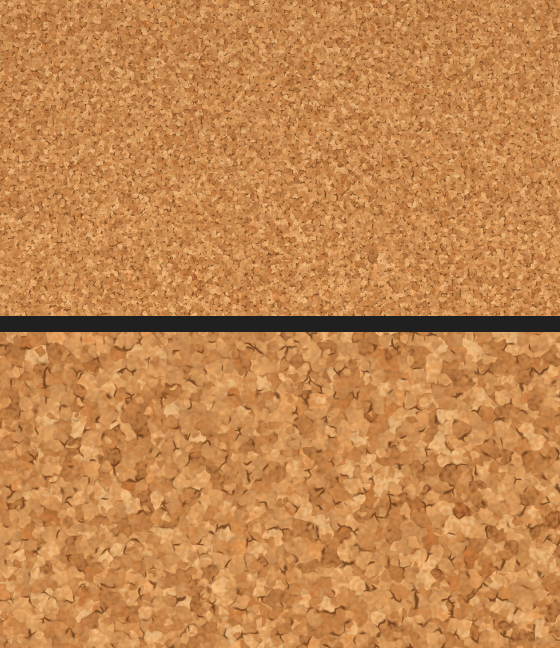
Top, the full canvas; bottom, a detail of the centre.
Write a WebGL 2 fragment shader that draws this texture.

```glsl
#version 300 es
precision highp float;
// Draws a cork board: pressed angular granules and chips with small dark crevices.

uniform vec2 u_resolution;
out vec4 fragColor;

const float GRAINS_PER_HEIGHT = 72.0;
const float CHIP_SCALE = 1.7;
const vec3 CREVICE = vec3(0.40, 0.22, 0.09);

vec3 hash3(vec2 p) {
    vec3 q = fract(p.xyx * vec3(0.1031, 0.1030, 0.0973));
    q += dot(q, q.yxz + 33.33);
    return fract((q.xxy + q.yzz) * q.zyx);
}

float cornerSlope(vec2 cell, vec2 corner, vec2 f) {
    float angle = 6.2832 * hash3(cell + corner + 211.0).x;
    return dot(vec2(cos(angle), sin(angle)), f - corner);
}

// Gradient noise, roughly -0.7 to 0.7
float gradientNoise(vec2 p) {
    vec2 cell = floor(p), f = fract(p);
    vec2 s = f * f * f * (f * (f * 6.0 - 15.0) + 10.0);
    float low = mix(cornerSlope(cell, vec2(0, 0), f), cornerSlope(cell, vec2(1, 0), f), s.x);
    float high = mix(cornerSlope(cell, vec2(0, 1), f), cornerSlope(cell, vec2(1, 1), f), s.x);
    return mix(low, high, s.y);
}

// Ramp from dark bark to pale cork, spaced by how common each tone is
vec3 corkRamp(float t) {
    vec3 c = vec3(0.60, 0.36, 0.18);
    c = mix(c, vec3(0.70, 0.46, 0.25), smoothstep(0.0, 0.14, t));
    c = mix(c, vec3(0.77, 0.50, 0.27), smoothstep(0.14, 0.32, t));
    c = mix(c, vec3(0.79, 0.555, 0.33), smoothstep(0.32, 0.53, t));
    c = mix(c, vec3(0.86, 0.61, 0.365), smoothstep(0.53, 0.77, t));
    return mix(c, vec3(0.91, 0.71, 0.48), smoothstep(0.77, 1.0, t));
}

// Weighted cells: returns offset to the grain centre, edge distance; outputs its id
vec3 nearestGrain(vec2 p, out vec2 id) {
    vec2 base = floor(p), nearest = vec2(0.0), second = vec2(1.0);
    float d1 = 9.0, d2 = 9.0;
    id = base;
    for (int y = -1; y <= 1; y++) {
        for (int x = -1; x <= 1; x++) {
            vec2 cell = base + vec2(x, y);
            vec3 h = hash3(cell);
            vec2 offset = cell + h.xy - p;
            float d = dot(offset, offset) - 0.34 * h.z * h.z;
            if (d < d1) {
                d2 = d1; second = nearest;
                d1 = d; nearest = offset; id = cell;
            } else if (d < d2) {
                d2 = d; second = offset;
            }
        }
    }
    float edge = (d2 - d1) / (2.0 * max(length(second - nearest), 0.1));
    return vec3(nearest, edge);
}

// Brightness of a facet tilted towards a random direction
float facetLight(vec2 offset, float turn) {
    float angle = 6.2832 * turn;
    return dot(offset, vec2(cos(angle), sin(angle)));
}

vec3 corkBoard(vec2 uv, float pixel) {
    vec2 p = uv * GRAINS_PER_HEIGHT;
    float blur = 0.5 * pixel * GRAINS_PER_HEIGHT;

    // Ragged outlines, large granules and the small chips lying among them
    vec2 warp = vec2(gradientNoise(p * 1.9), gradientNoise(p * 1.9 + 57.0));
    vec2 q = p + 0.28 * warp;
    vec2 grainId, chipId;
    vec3 grain = nearestGrain(q, grainId);
    vec3 chip = nearestGrain(mat2(0.8, 0.6, -0.6, 0.8) * q * CHIP_SCALE + 19.0, chipId);
    vec3 grainTraits = hash3(grainId + 431.0);
    vec3 chipTraits = hash3(chipId + 677.0);
    float chipCover = step(0.62, chipTraits.y) * smoothstep(0.0, 0.06 + blur, chip.z);

    // Tone of each piece, faint broad patches and fine mottling
    float tone = mix(grainTraits.x, chipTraits.x, 0.85 * chipCover);
    tone = 0.10 + 0.86 * tone + 0.05 * gradientNoise(uv * 7.0 + 9.0);
    tone += 0.30 * gradientNoise(p * 2.9 + 31.0);
    vec3 colour = corkRamp(clamp(tone, 0.0, 1.0));

    // Some granules lean to red bark
    float redness = smoothstep(0.80, 1.0, grainTraits.y) * (1.0 - chipCover);
    colour *= mix(vec3(1.0), vec3(0.99, 0.92, 0.84), redness);

    // Tilted facets
    float light = mix(facetLight(grain.xy, grainTraits.z),
                      facetLight(chip.xy, chipTraits.z), chipCover);
    colour *= 1.0 + 0.08 * light;

    // Short crevices: only scattered stretches of the joints stay open
    float opening = smoothstep(0.06, 0.42, gradientNoise(p * 1.1 + 83.0));
    float joint = 1.0 - smoothstep(0.02, 0.10 + blur, grain.z);
    colour = mix(colour, CREVICE, joint * (0.06 + 0.78 * opening));

    // Soft light, brighter towards the bottom
    return colour * (1.03 - 0.04 * uv.y);
}

void main() {
    float pixel = 1.0 / u_resolution.y;
    vec3 sum = vec3(0.0);
    // Four samples per pixel soften the edges
    for (int i = 0; i < 4; i++) {
        vec2 jitter = vec2(i % 2, i / 2) * 0.5 - 0.25;
        sum += corkBoard((gl_FragCoord.xy + jitter) * pixel, pixel);
    }
    fragColor = vec4(sum * 0.25, 1.0);
}
```
